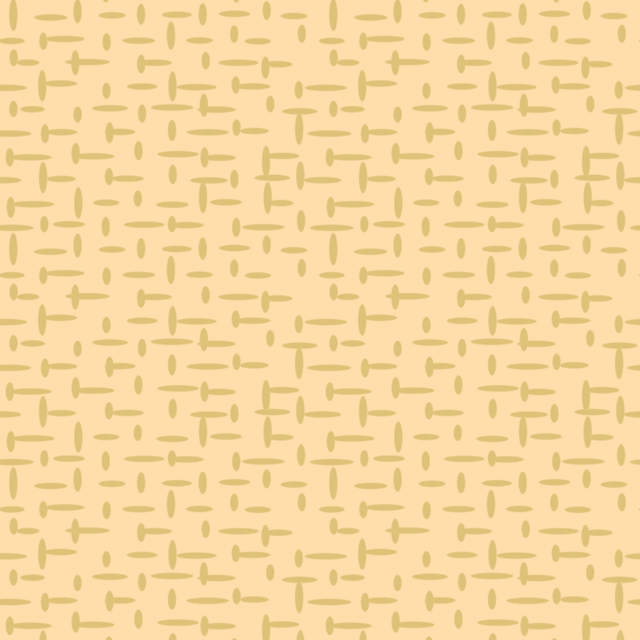
This pattern is drawn by a three.js fragment shader. Its source:

```glsl
// Basket-like weave of short olive dashes, upright and level in turn, on pale peach.
varying vec2 vUv;

#define CELL vec2(0.05, 0.0366)            // spacing of dash centres
#define PHASE vec2(0.13, -0.16)            // grid shift, in cells
#define REPEAT 10.0                        // cells before the pattern repeats
#define UPRIGHT_HALF_WIDTH 0.0064
#define UPRIGHT_HALF_LENGTH vec2(0.0125, 0.0255)
#define LEVEL_HALF_HEIGHT 0.0050
#define LEVEL_HALF_LENGTH vec2(0.0175, 0.0345)
#define EDGE 0.0016                        // softness of the outline
#define GROUND vec3(1.0, 0.87, 0.67)
#define DASH vec3(0.87, 0.76, 0.47)

// Three random values per cell
vec3 hash3(vec2 cell) {
  vec3 p = fract(vec3(cell.xyx) * vec3(0.1031, 0.1030, 0.0973) + 0.37);
  p += dot(p, p.yxz + 33.33);
  return fract((p.xxy + p.yzz) * p.zyx);
}

// Approximate signed distance to an ellipse
float ellipse(vec2 p, vec2 radius) {
  float k = length(p / radius);
  return k * (k - 1.0) / max(length(p / (radius * radius)), 0.001);
}

// Distance to the dash of one cell; the checkerboard picks its direction
float dashDistance(vec2 gridPos, vec2 cell) {
  vec2 wrapped = mod(cell, REPEAT);
  vec3 rnd = hash3(wrapped + 1.0);
  bool upright = mod(wrapped.x + wrapped.y, 2.0) < 0.5;
  vec2 shift;
  vec2 radius;
  if (upright) {
    shift = mix(vec2(-0.08, -0.24), vec2(0.08, 0.24), rnd.xy);
    radius = vec2(UPRIGHT_HALF_WIDTH, mix(UPRIGHT_HALF_LENGTH.x, UPRIGHT_HALF_LENGTH.y, rnd.z * rnd.z));
  } else {
    shift = mix(vec2(-0.68, -0.10), vec2(0.22, 0.10), rnd.xy);
    radius = vec2(mix(LEVEL_HALF_LENGTH.x, LEVEL_HALF_LENGTH.y, rnd.z), LEVEL_HALF_HEIGHT);
  }
  return ellipse((gridPos - cell - 0.5 - shift) * CELL, radius);
}

void main() {
  vec2 gridPos = vUv / CELL + PHASE;
  vec2 home = floor(gridPos);

  // Union of the dashes in the neighbouring cells
  float d = 1.0;
  for (int y = -1; y <= 1; y++) {
    for (int x = -1; x <= 1; x++) {
      d = min(d, dashDistance(gridPos, home + vec2(float(x), float(y))));
    }
  }

  float cover = 1.0 - smoothstep(-EDGE, EDGE, d);
  gl_FragColor = vec4(mix(GROUND, DASH, cover), 1.0);
}
```
